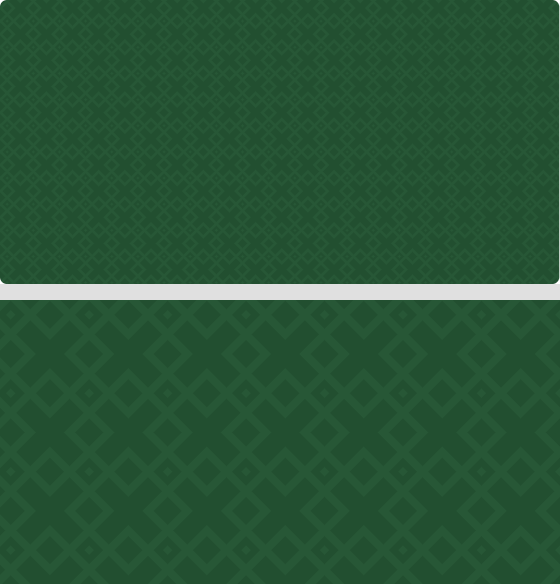
Top, the full canvas; bottom, a detail of the centre.
A WebGL 2 fragment shader for this pattern:

```glsl
#version 300 es
precision highp float;
// Dark green card with a tone-on-tone lattice of linked diamonds and small dots.

uniform vec2 u_resolution;
out vec4 fragColor;

const vec3 GROUND = vec3(0.133, 0.310, 0.188);
const vec3 LINE = vec3(0.154, 0.341, 0.212);
const vec3 PAGE = vec3(1.0);

// Lengths in canvas widths
const float TILE = 0.0467;
const vec2 LATTICE_ORIGIN = vec2(0.4798, 0.2826);
const float CORNER_RADIUS = 0.0125;
const float RIGHT_MARGIN = 0.0013;

// Lengths in tiles
const float RING_RADIUS = 0.25;
const float LINE_WIDTH = 0.10;
const float DOT_RADIUS = 0.06;

float diamond(vec2 p, float radius) {
    return (abs(p.x) + abs(p.y) - radius) * 0.70711;
}

float diamondRing(vec2 p, float radius, float width) {
    return abs(diamond(p, radius)) - 0.5 * width;
}

float roundedBox(vec2 p, vec2 halfSize, float radius) {
    vec2 d = abs(p) - halfSize + radius;
    return length(max(d, 0.0)) + min(max(d.x, d.y), 0.0) - radius;
}

float coverage(float dist, float blur) {
    return clamp(0.5 - dist / blur, 0.0, 1.0);
}

// Rings on the lattice points and on the midpoints between them;
// the middle of each cell stays empty.
float lattice(vec2 p, float ringRadius, float lineWidth, float dotRadius) {
    vec2 q = abs(p - floor(p + 0.5));
    float d = diamondRing(q, ringRadius, lineWidth);
    d = min(d, diamondRing(q - vec2(0.5, 0.0), ringRadius, lineWidth));
    d = min(d, diamondRing(q - vec2(0.0, 0.5), ringRadius, lineWidth));
    return min(d, diamond(q, dotRadius));
}

void main() {
    float pixel = 1.0 / u_resolution.x;
    vec2 uv = gl_FragCoord.xy * pixel;
    vec2 halfSize = 0.5 * (u_resolution * pixel - vec2(RIGHT_MARGIN, 0.0));

    // Lattice
    vec2 p = (uv - LATTICE_ORIGIN) / TILE;
    float d = lattice(p, RING_RADIUS, LINE_WIDTH, DOT_RADIUS);
    vec3 color = mix(GROUND, LINE, coverage(d, pixel / TILE));

    // Rounded card with a hairline margin on the right
    float card = roundedBox(uv - halfSize, halfSize, CORNER_RADIUS);
    color = mix(PAGE, color, coverage(card, pixel));

    fragColor = vec4(color, 1.0);
}
```
